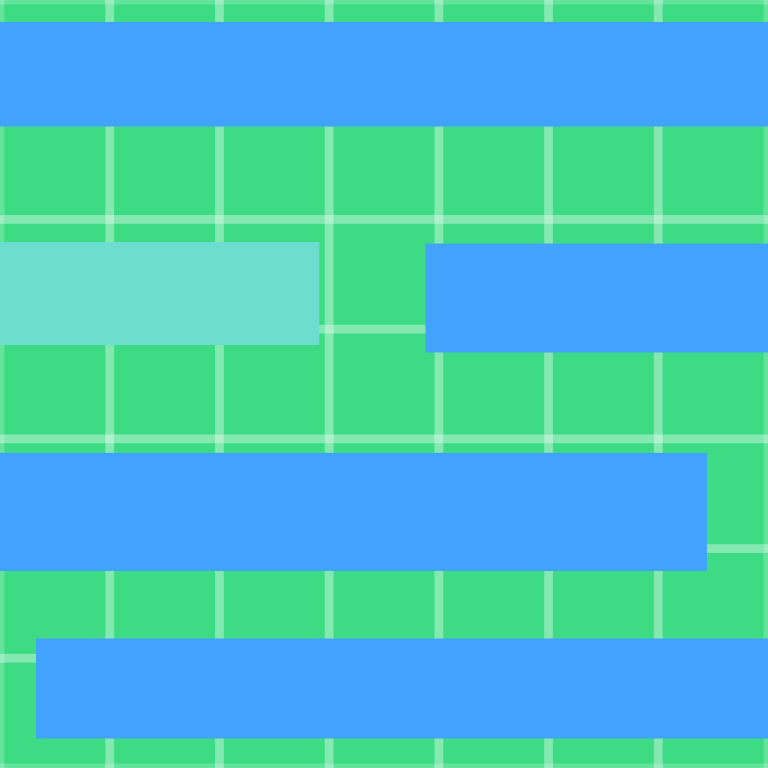
Write a Shadertoy shader that draws this background.

```glsl
// A green sheet ruled with a translucent white seven-by-seven grid, crossed by
// flat horizontal bars in blue and teal. Lines and bars are drawn from distance
// functions and smoothed over the width of one pixel.

const vec3 GREEN = vec3(0.239, 0.863, 0.518);
const vec3 BLUE  = vec3(0.259, 0.639, 0.992);
const vec3 TEAL  = vec3(0.427, 0.867, 0.816);

const float CELLS = 7.0;
const float LINE_WIDTH = 0.8 / 70.0;
const float EDGE_ALPHA = 0.2;    // lines on the canvas border
const float INNER_ALPHA = 0.36;  // all other lines
const float BLEED = 0.1;         // how far bars run past the canvas

// Coverage of a pixel by the region where dist is negative.
float coverage(float dist, float pixel) {
    return clamp(0.5 - dist / pixel, 0.0, 1.0);
}

// Opacity of evenly spaced ruled lines along one axis.
float ruledLines(float x, float pixel) {
    float index = round(x * CELLS);
    float dist = abs(x - index / CELLS) - 0.5 * LINE_WIDTH;
    bool onBorder = index < 0.5 || index > CELLS - 0.5;
    return coverage(dist, pixel) * (onBorder ? EDGE_ALPHA : INNER_ALPHA);
}

// Coverage of an axis-aligned bar between two opposite corners.
float bar(vec2 p, vec2 low, vec2 high, vec2 pixel) {
    vec2 dist = abs(p - 0.5 * (low + high)) - 0.5 * (high - low);
    return coverage(dist.x, pixel.x) * coverage(dist.y, pixel.y);
}

void mainImage(out vec4 fragColor, in vec2 fragCoord) {
    vec2 p = fragCoord / iResolution.xy;
    vec2 pixel = 1.0 / iResolution.xy;
    float left = -BLEED;
    float right = 1.0 + BLEED;

    // Grid: the two directions are layered, so crossings are brighter
    vec3 color = GREEN;
    color = mix(color, vec3(1.0), ruledLines(p.x, pixel.x));
    color = mix(color, vec3(1.0), ruledLines(p.y, pixel.y));

    // Bars, from top to bottom
    color = mix(color, BLUE, bar(p, vec2(left, 0.8352), vec2(right, 0.9714), pixel));
    color = mix(color, TEAL, bar(p, vec2(left, 0.5508), vec2(0.4158, 0.6849), pixel));
    color = mix(color, BLUE, bar(p, vec2(0.554, 0.541), vec2(right, 0.6829), pixel));
    color = mix(color, BLUE, bar(p, vec2(left, 0.2566), vec2(0.9205, 0.4104), pixel));
    color = mix(color, BLUE, bar(p, vec2(0.0469, 0.0384), vec2(right, 0.1686), pixel));

    fragColor = vec4(color, 1.0);
}
```
